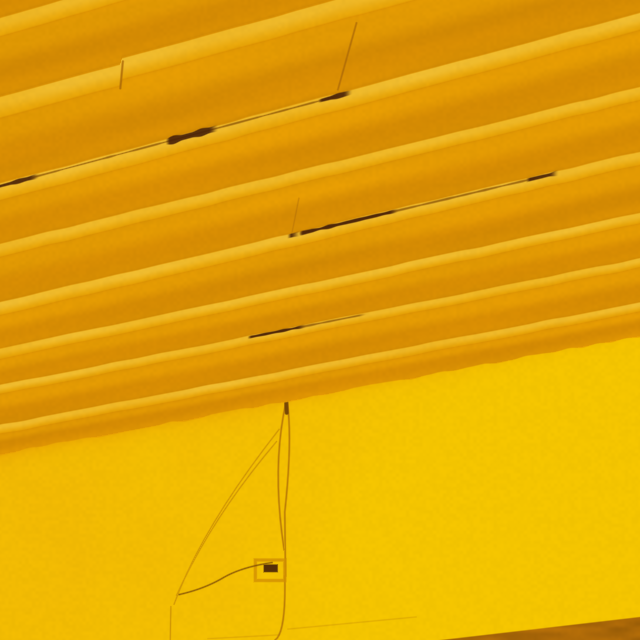
Reproduce this texture procedurally as a Shadertoy shader.

```glsl
const vec3 AMBER = vec3(0.89, 0.605, 0.01);
const vec3 SHADE = vec3(0.835, 0.545, 0.012);
const vec3 LIP = vec3(0.94, 0.74, 0.19);
const vec3 WALL = vec3(0.955, 0.77, 0.0);
const vec3 WALL_WARM = vec3(0.94, 0.71, 0.015);
const vec3 BROWN = vec3(0.66, 0.40, 0.03);
const vec3 GAP = vec3(0.27, 0.12, 0.03);
const float SOFTNESS = 0.0016;
const float GRAIN = 0.025;
const int RIDGES = 8;

// Height at the left edge, height at the right edge, half thickness.
// The last entry is the ceiling's border with the wall.
const vec3 RIDGE[9] = vec3[9](
    vec3(0.957, 1.250, 0.014), vec3(0.841, 1.113, 0.016),
    vec3(0.700, 0.967, 0.013), vec3(0.609, 0.854, 0.010),
    vec3(0.518, 0.753, 0.010), vec3(0.447, 0.659, 0.008),
    vec3(0.391, 0.589, 0.007), vec3(0.329, 0.520, 0.007),
    vec3(0.290, 0.475, 0.0));

float soft() { return max(SOFTNESS, 1.0 / iResolution.y); }

float hash(vec2 p) {
    return fract(sin(dot(p, vec2(127.1, 311.7))) * 43758.5453);
}

float noise(vec2 p) {
    vec2 i = floor(p), f = fract(p);
    f = f * f * (3.0 - 2.0 * f);
    return mix(mix(hash(i), hash(i + vec2(1, 0)), f.x),
               mix(hash(i + vec2(0, 1)), hash(i + vec2(1, 1)), f.x), f.y);
}

float fill(float d) { return 1.0 - smoothstep(-soft(), soft(), d); }

float ridgeY(int i, float x) { return mix(RIDGE[i].x, RIDGE[i].y, x); }

float box(vec2 p, vec2 center, vec2 halfSize) {
    vec2 d = abs(p - center) - halfSize;
    return max(d.x, d.y);
}

float segment(vec2 p, vec2 a, vec2 b) {
    vec2 ab = b - a;
    return length(p - a - ab * clamp(dot(p - a, ab) / dot(ab, ab), 0.0, 1.0));
}

// Distance to a quadratic curve through control points a, b, c.
float curve(vec2 p, vec2 a, vec2 b, vec2 c) {
    float d = 1.0;
    vec2 last = a;
    for (int i = 1; i <= 10; i++) {
        float t = float(i) / 10.0;
        vec2 next = mix(mix(a, b, t), mix(b, c, t), t);
        d = min(d, segment(p, last, next));
        last = next;
    }
    return d;
}

float stroke(float d, float width) { return fill(d - width); }

// Dark opening along the upper edge of a ridge.
float gap(vec2 p, int i, float x0, float x1, float width) {
    float y = ridgeY(i, p.x) + 0.7 * RIDGE[i].z;
    float ragged = width * (0.6 + 0.8 * noise(vec2(p.x * 70.0, float(i))));
    float span = smoothstep(x0 - 0.004, x0 + 0.004, p.x) * (1.0 - smoothstep(x1 - 0.012, x1 + 0.004, p.x));
    return fill(abs(p.y - y) - ragged) * span;
}

vec3 ceiling(vec2 p) {
    // Folded panels between neighbouring ridges
    float above = ridgeY(0, p.x) + 0.12, below = 0.0;
    for (int i = 0; i <= RIDGES; i++) {
        float y = ridgeY(i, p.x);
        if (p.y < y) above = y; else below = max(below, y);
    }
    float t = (above - p.y) / (above - below);
    float fold = smoothstep(0.30, 0.58, t) * (1.0 - 0.5 * smoothstep(0.65, 1.0, t));
    vec3 col = mix(AMBER, SHADE, fold);
    col *= 0.98 + 0.04 * noise(vec2(p.x * 4.0, (p.y - 0.25 * p.x) * 45.0));

    // Seams where panels overlap
    float seam = stroke(segment(p, vec2(0.557, 0.964), vec2(0.528, 0.860)), 0.0014);
    seam = max(seam, 0.6 * stroke(segment(p, vec2(0.467, 0.690), vec2(0.455, 0.630)), 0.001));
    col = mix(col, BROWN, 0.75 * seam);

    // Lit lips with shadow lines
    for (int i = 0; i < RIDGES; i++) {
        float h = RIDGE[i].z;
        float sag = i == 1 ? 0.009 * (1.0 - smoothstep(0.187, 0.191, p.x)) : 0.0;
        float d = p.y - ridgeY(i, p.x) + sag + 0.0015 * (noise(vec2(p.x * 28.0, float(i) * 7.0)) - 0.5);
        float glow = 0.65 + 0.35 * noise(vec2(p.x * 9.0, float(i) * 3.0));
        float crest = smoothstep(-h, 0.5 * h, d);
        col = mix(col, SHADE * 0.95, 0.5 * exp(-abs(d - 1.2 * h) / 0.003));
        col = mix(col, mix(vec3(0.91, 0.65, 0.03), LIP, crest * glow), fill(abs(d) - h));
        col = mix(col, SHADE, 0.5 * exp(-abs(d + 1.1 * h) / 0.002));
    }
    col = mix(col, BROWN, 0.8 * stroke(segment(p, vec2(0.192, 0.904), vec2(0.188, 0.862)), 0.0016));

    // Open joints: thin cracks, then wider holes
    float thin = max(gap(p, 2, 0.05, 0.53, 0.0012), gap(p, 4, 0.47, 0.84, 0.0014));
    thin = max(thin, gap(p, 6, 0.39, 0.57, 0.0013));
    float wide = max(gap(p, 2, -0.02, 0.058, 0.0028), gap(p, 2, 0.262, 0.338, 0.0055));
    wide = max(wide, max(gap(p, 2, 0.50, 0.548, 0.0032), gap(p, 4, 0.452, 0.466, 0.0035)));
    wide = max(wide, max(gap(p, 4, 0.470, 0.62, 0.0026), gap(p, 4, 0.825, 0.870, 0.0032)));
    wide = max(wide, gap(p, 6, 0.390, 0.475, 0.0020));
    return mix(mix(col, BROWN * 0.8, 0.75 * thin), GAP, 0.9 * wide);
}

vec3 wall(vec2 p) {
    float cloud = noise(p * 5.0) * 0.6 + noise(p * 17.0) * 0.4;
    float warmth = clamp(0.85 - 1.3 * p.x + 0.5 * (cloud - 0.5), 0.0, 1.0);
    vec3 col = mix(WALL, WALL_WARM, warmth);
    float depth = ridgeY(RIDGES, p.x) - p.y;
    col = mix(col, AMBER, 0.55 * exp(-max(depth, 0.0) / 0.012) * (1.0 - 0.8 * p.x));

    // Hanging wires
    float cable = curve(p, vec2(0.447, 0.372), vec2(0.424, 0.270), vec2(0.444, 0.141));
    cable = min(cable, curve(p, vec2(0.449, 0.372), vec2(0.457, 0.310), vec2(0.445, 0.200)));
    cable = min(cable, segment(p, vec2(0.445, 0.200), vec2(0.446, 0.100)));
    cable = min(cable, curve(p, vec2(0.445, 0.100), vec2(0.447, 0.012), vec2(0.430, 0.0)));
    float slack = curve(p, vec2(0.436, 0.329), vec2(0.315, 0.175), vec2(0.272, 0.056));
    slack = min(slack, curve(p, vec2(0.432, 0.310), vec2(0.330, 0.190), vec2(0.276, 0.070)));
    slack = min(slack, segment(p, vec2(0.267, 0.052), vec2(0.266, 0.0)));
    float ledge = min(segment(p, vec2(0.325, 0.002), vec2(0.436, 0.008)),
                      segment(p, vec2(0.450, 0.017), vec2(0.650, 0.036)));
    col = mix(col, BROWN, 0.25 * stroke(ledge, 0.001));
    col = mix(col, BROWN, 0.5 * stroke(slack, 0.0009));
    col = mix(col, BROWN, 0.75 * stroke(cable, 0.0013));
    col = mix(col, BROWN * 0.7, stroke(segment(p, vec2(0.447, 0.375), vec2(0.448, 0.355)), 0.003));

    // Wall box and its cord
    float frame = box(p, vec2(0.422, 0.109), vec2(0.023, 0.016));
    col = mix(col, AMBER * 0.92, 0.8 * stroke(abs(frame), 0.0025));
    col = mix(col, GAP, 0.9 * fill(box(p, vec2(0.423, 0.112), vec2(0.011, 0.006))));
    float cord = min(curve(p, vec2(0.280, 0.071), vec2(0.320, 0.080), vec2(0.350, 0.098)),
                     curve(p, vec2(0.350, 0.098), vec2(0.378, 0.114), vec2(0.425, 0.121)));
    col = mix(col, BROWN * 0.75, 0.85 * stroke(cord, 0.0011));

    // Shadowed beam in the lower right
    float beam = p.y - (p.x - 0.69) * 0.116;
    return mix(col, BROWN * (0.9 + 0.2 * noise(p * vec2(30.0, 120.0))), fill(beam));
}

void mainImage(out vec4 fragColor, in vec2 fragCoord) {
    vec2 p = fragCoord / iResolution.xy;
    float border = ridgeY(RIDGES, p.x) + 0.004 * (noise(vec2(p.x * 45.0, 2.0)) - 0.5);
    vec3 col = mix(wall(p), ceiling(p), fill(border - p.y));
    col *= 1.0 + GRAIN * (noise(p * 190.0) - 0.5);
    fragColor = vec4(clamp(col, 0.0, 1.0), 1.0);
}
```
